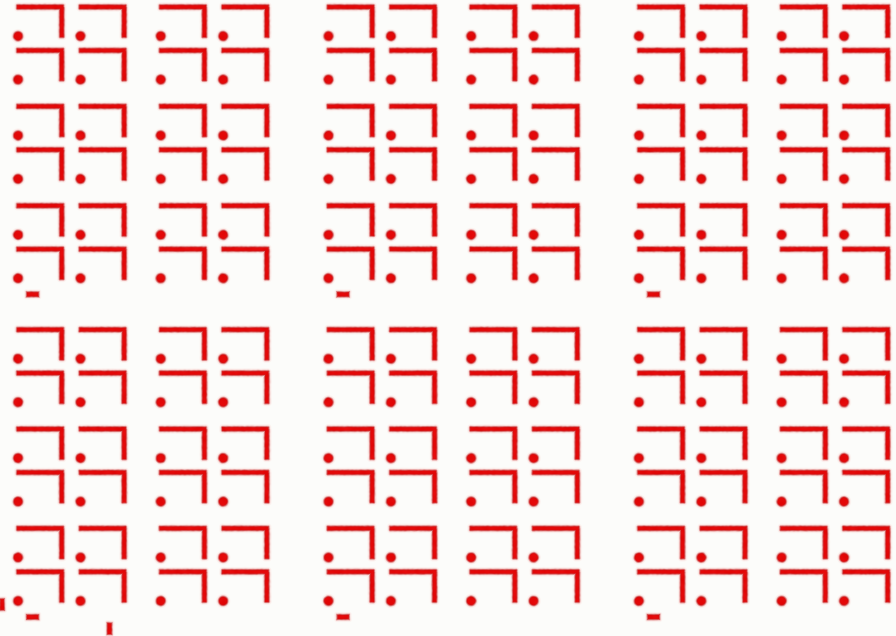
Give the GLSL for this pattern, as a Shadertoy shader.

```glsl
// Red corner brackets with dots, in nested groups on a white ground, with small dashes.

vec2 hashGradient(vec2 cell) {
    vec2 h = vec2(dot(cell, vec2(127.1, 311.7)), dot(cell, vec2(269.5, 183.3)));
    return fract(sin(h) * 43758.5) * 2.0 - 1.0;
}

float gradientNoise(vec2 p) {
    vec2 i = floor(p), f = fract(p);
    vec2 u = f * f * (3.0 - 2.0 * f);
    vec2 e = vec2(0.0, 1.0);
    float bottom = mix(dot(hashGradient(i), f),
                       dot(hashGradient(i + e.yx), f - e.yx), u.x);
    float top = mix(dot(hashGradient(i + e.xy), f - e.xy),
                    dot(hashGradient(i + e.yy), f - e.yy), u.x);
    return mix(bottom, top, u.y);
}

float boxDistance(vec2 p, vec2 halfSize) {
    vec2 d = abs(p) - halfSize;
    return length(max(d, 0.0)) + min(max(d.x, d.y), 0.0);
}

// Rounded bracket open at the lower left, with a dot near the opening
float motifDistance(vec2 p) {
    float bar = boxDistance(p - vec2(34.5, 6.0), vec2(19.5, 1.2)) - 1.0;
    float post = boxDistance(p - vec2(53.0, 19.0), vec2(1.2, 12.5)) - 1.0;
    float spot = length(p - vec2(15.5, 31.0)) - 4.2;
    return min(min(bar, post), spot);
}

float patternDistance(vec2 p) {
    // Blocks: three across, two down
    vec2 block = p - floor(p / vec2(266.5, 277.0)) * vec2(266.5, 277.0);

    // Groups: two across, three down in each block
    vec2 group = clamp(floor((block + vec2(0.0, 5.3)) / vec2(122.5, 85.3)),
                       vec2(0.0), vec2(1.0, 2.0));
    vec2 q = block - group * vec2(122.5, 85.3);

    // Motifs: two by two in each group
    vec2 motif = clamp(floor((q - vec2(7.0, 0.5)) / vec2(53.6, 37.3)), 0.0, 1.0);
    float d = motifDistance(q - motif * vec2(53.6, 37.3));

    // Dash below each block, then two stray upright dashes
    d = min(d, boxDistance(block - vec2(28.0, 252.7), vec2(5.5, 2.4)));
    d = min(d, boxDistance(p - vec2(1.8, 519.0), vec2(2.2, 5.3)));
    return min(d, boxDistance(p - vec2(94.0, 539.7), vec2(2.3, 5.3)));
}

void mainImage(out vec4 fragColor, in vec2 fragCoord) {
    // Canvas is 546 units tall, measured from the top edge
    float unitsPerPixel = 546.0 / iResolution.y;
    vec2 p = vec2(fragCoord.x, iResolution.y - fragCoord.y) * unitsPerPixel;

    // Slightly uneven, soft ink edge
    float d = patternDistance(p) + 0.3 * gradientNoise(p * 0.35);
    float softness = max(1.2, 0.75 * unitsPerPixel);
    float coverage = 1.0 - smoothstep(-softness, softness, d);

    // Ink darkens toward its edge; paper takes a faint blush beside it
    vec3 ink = mix(vec3(0.75, 0.09, 0.10), vec3(0.89, 0.03, 0.03),
                   smoothstep(0.2, -1.7, d));
    ink += 0.03 * gradientNoise(p * 0.2);
    vec3 paper = vec3(0.99, 0.99, 0.98);
    paper -= vec3(0.01, 0.08, 0.08) * (1.0 - smoothstep(0.5, 2.6, d));

    fragColor = vec4(mix(paper, ink, coverage), 1.0);
}
```
